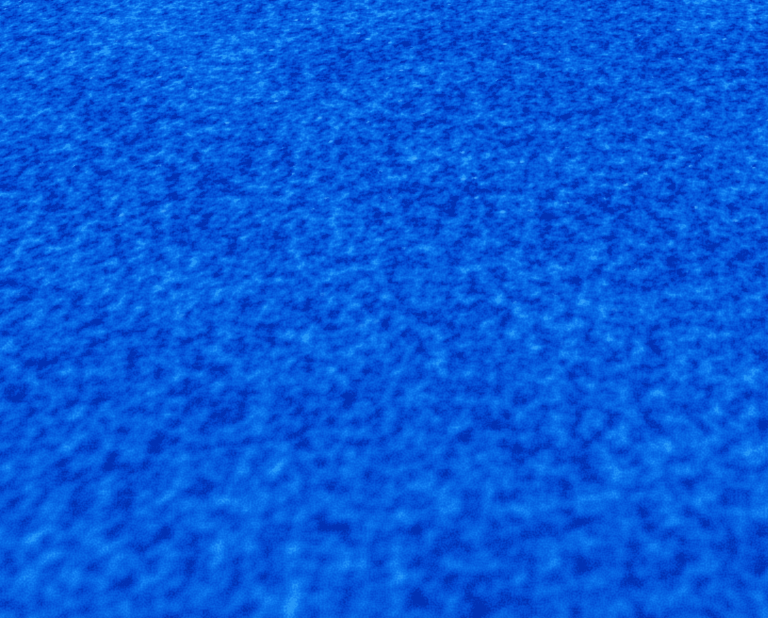
Reproduce this texture procedurally as a Shadertoy shader.

```glsl
// Blue felt seen at a low angle: crisp fine fibres far off, soft blurred tufts up close.
#define TUFTS 23.0        // tufts per canvas height at the near edge
#define HORIZON 2.25      // height of the vanishing line, in canvas heights
#define FLATTEN 1.12      // how much wider than tall the near tufts are
#define SLANT 0.22        // lean of the fibres
#define CONTRAST 0.97
#define SENSOR_GRAIN 0.26
#define FLECK_SHARE 0.05  // share of cells holding a shiny fibre
#define FLECK_COLOUR vec3(0.30, 0.69, 1.0)

float hash(vec2 p) {
    vec3 q = fract(vec3(p.xyx) * 0.1031);
    q += dot(q, q.yzx + 33.33);
    return fract((q.x + q.y) * q.z);
}

// Dot product of a random unit gradient with the offset from its corner
float slope(vec2 corner, vec2 offset) {
    float angle = 6.2832 * hash(corner);
    return dot(vec2(cos(angle), sin(angle)), offset);
}

// Gradient noise scaled to a spread of about one
float noise(vec2 p) {
    vec2 i = floor(p), f = p - i;
    vec2 u = f * f * f * (f * (f * 6.0 - 15.0) + 10.0);
    vec2 e = vec2(1.0, 0.0);
    float low = mix(slope(i, f), slope(i + e, f - e), u.x);
    float high = mix(slope(i + e.yx, f - e.yx), slope(i + 1.0, f - 1.0), u.x);
    return mix(low, high, u.y) * 4.8;
}

// Octaves of tufts; the finer ones fade where the cloth is out of focus
float felt(vec2 p, float focus) {
    vec3 weight = vec3(0.75, mix(0.5, 0.75, focus), mix(0.1, 0.5, focus));
    mat2 turn = mat2(0.97, 0.24, -0.24, 0.97);
    float sum = 0.0;
    for (int k = 0; k < 3; k++) {
        sum += weight[k] * noise(p);
        p = turn * p * 1.93 + 17.3;
    }
    return sum / length(weight);
}

// Short bright fibres, at most one per cell
float flecks(vec2 p) {
    vec2 cell = floor(p);
    vec2 centre = 0.35 + 0.3 * vec2(hash(cell + 41.0), hash(cell + 83.0));
    vec2 d = (p - cell - centre) / vec2(0.33, 0.24);
    float present = step(1.0 - FLECK_SHARE, hash(cell + 7.0));
    return present * (1.0 - smoothstep(0.2, 1.0, length(d)));
}

// Colour ramp from shaded gaps to lit fibre tips
vec3 feltColour(float level) {
    vec3 ramp[6] = vec3[6](
        vec3(0.005, 0.20, 0.71), vec3(0.01, 0.28, 0.81), vec3(0.02, 0.35, 0.86),
        vec3(0.03, 0.41, 0.895), vec3(0.06, 0.48, 0.94), vec3(0.14, 0.58, 0.97));
    float x = clamp(level + 2.1, 0.0, 5.0);
    vec3 colour = ramp[0];
    for (int k = 1; k < 6; k++) {
        colour = mix(colour, ramp[k], clamp(x - float(k - 1), 0.0, 1.0));
    }
    return colour;
}

void mainImage(out vec4 fragColor, in vec2 fragCoord) {
    vec2 uv = fragCoord / iResolution.y;
    float aspect = iResolution.x / iResolution.y;

    // Perspective onto the cloth
    float depth = HORIZON / (HORIZON - uv.y);
    vec2 ground = TUFTS * depth * vec2(uv.x - 0.5 * aspect, HORIZON * FLATTEN);
    ground.y -= SLANT * ground.x;
    float focus = smoothstep(0.1, 0.7, uv.y);

    // Tufts, broad uneven lighting and fine sensor grain
    float level = felt(ground + 120.0, focus) * mix(0.82, 1.0, focus);
    level += 0.26 * noise(ground * vec2(0.16, 0.22) + 60.0);
    level += 0.16 * noise(uv * vec2(1.6, 5.0) + 9.0);
    level += 0.3 * smoothstep(0.7, 1.0, uv.y) - 0.08;
    level += SENSOR_GRAIN * noise(uv * 290.0 + 5.0);
    vec3 colour = feltColour(level * CONTRAST);

    // Shiny fibres in the focused band
    float shine = flecks(ground * vec2(1.5, 1.2) + 300.0);
    shine *= smoothstep(0.3, 0.75, uv.y) * smoothstep(-1.0, 1.0, level);
    colour = mix(colour, FLECK_COLOUR, 0.75 * shine);

    fragColor = vec4(colour, 1.0);
}
```
